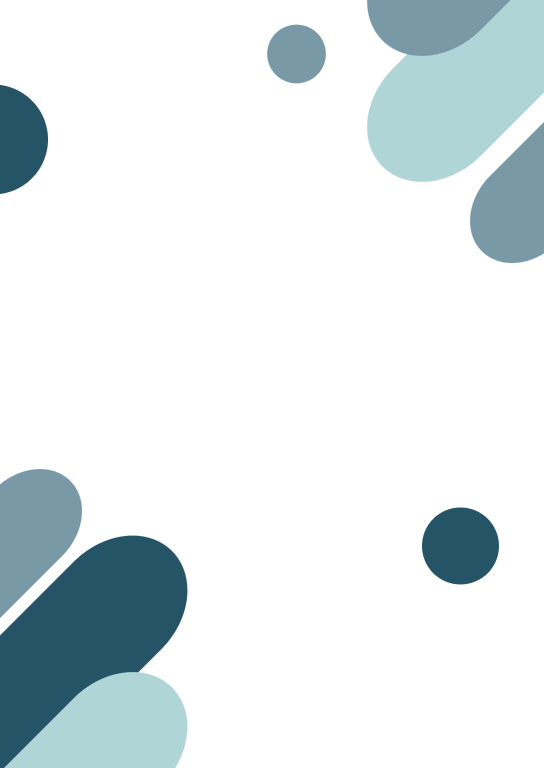
Give the GLSL for this background, as a Shadertoy shader.

```glsl
// Draws a white page with slanted rounded bars in two corners and three loose dots.

// Palette
const vec3 PAPER = vec3(1.0);
const vec3 TEAL  = vec3(0.143, 0.329, 0.396);
const vec3 MINT  = vec3(0.686, 0.835, 0.839);
const vec3 SLATE = vec3(0.475, 0.600, 0.651);

// Sizes in units of the canvas height
const float WIDE_BAR    = 0.0806;  // half width of the large bars
const float NARROW_BAR  = 0.0618;  // half width of the small bars
const float CAP_STRETCH = 1.245;   // length of a bar's cap over its half width
const vec2  UP_RIGHT    = vec2(0.70710678);
const vec2  DOWN_LEFT   = -UP_RIGHT;

float dotDistance(vec2 p, vec2 center, float radius) {
    return length(p - center) - radius;
}

// Endless bar whose elliptical cap, centred on capCenter, points along tipDir
float barDistance(vec2 p, vec2 capCenter, vec2 tipDir, float halfWidth) {
    vec2 q = p - capCenter;
    float along = max(dot(q, tipDir), 0.0) / CAP_STRETCH;
    float across = dot(q, vec2(-tipDir.y, tipDir.x));
    return length(vec2(along, across)) - halfWidth;
}

// Lays a flat colour over the page with an edge one pixel soft
void paint(inout vec3 page, vec3 ink, float dist) {
    float pixel = 1.0 / iResolution.y;
    page = mix(page, ink, clamp(0.5 - dist / pixel, 0.0, 1.0));
}

void mainImage(out vec4 fragColor, in vec2 fragCoord) {
    vec2 p = fragCoord / iResolution.y;
    vec3 page = PAPER;

    // Loose dots
    paint(page, SLATE, dotDistance(p, vec2(0.3861, 0.9297), 0.0382));
    paint(page, TEAL,  dotDistance(p, vec2(-0.0091, 0.8184), 0.0716));
    paint(page, TEAL,  dotDistance(p, vec2(0.5996, 0.2891), 0.0501));

    // Upper right bars, back to front
    paint(page, MINT,  barDistance(p, vec2(0.5690, 0.8542), DOWN_LEFT, WIDE_BAR));
    paint(page, SLATE, barDistance(p, vec2(0.5690, 1.0182), DOWN_LEFT, WIDE_BAR));
    paint(page, SLATE, barDistance(p, vec2(0.6818, 0.7273), DOWN_LEFT, NARROW_BAR));

    // Lower left bars, back to front
    paint(page, SLATE, barDistance(p, vec2(0.0370, 0.3195), UP_RIGHT, NARROW_BAR));
    paint(page, TEAL,  barDistance(p, vec2(0.1530, 0.2116), UP_RIGHT, WIDE_BAR));
    paint(page, MINT,  barDistance(p, vec2(0.1530, 0.0339), UP_RIGHT, WIDE_BAR));

    fragColor = vec4(page, 1.0);
}
```
